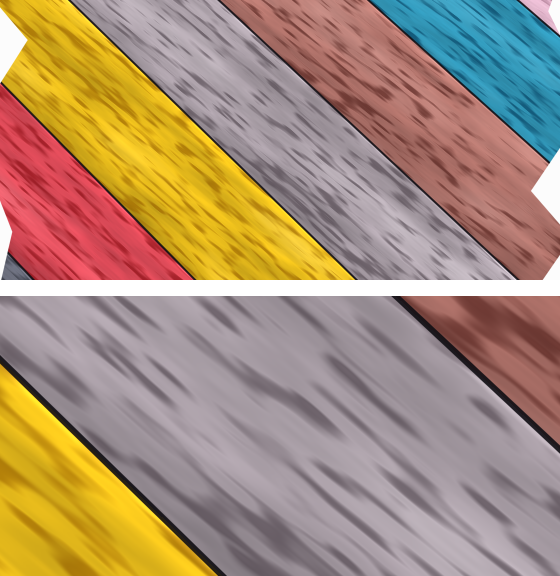
Top, the full canvas; bottom, a detail of the centre.
This texture is drawn by a Shadertoy shader. Its source:

```glsl
// Diagonal painted wooden boards that fan out slightly, with a ragged white border.
// A projective board index gives colour and seams; stretched value noise gives
// the grain strokes, streaks and wear; wedge notches cut the left and right sides.

#define SEAM_ORIGIN 0.781    // where seam 0 meets the top edge
#define BOARD_PITCH 0.534    // spacing of the seams along the top edge
#define SEAM_RUN 1.07        // horizontal run of a seam per unit of drop
#define FAN 0.043            // growth of the pitch per unit of drop
#define SEAM_HALF 0.0036     // half width of the dark gap
#define GRAIN_SKEW 0.06      // drift of the grain against the boards
#define GRAIN_FREQ vec2(13.0, 92.0)
#define GRAIN_DEPTH 0.72
#define WEAR 0.26
#define PAINT_GAIN 1.09

const vec3 PAINT[7] = vec3[7](
    vec3(0.36, 0.37, 0.42),  // slate
    vec3(0.80, 0.27, 0.32),  // red
    vec3(0.84, 0.68, 0.10),  // yellow
    vec3(0.62, 0.58, 0.61),  // grey
    vec3(0.63, 0.41, 0.38),  // rose brown
    vec3(0.18, 0.55, 0.67),  // blue
    vec3(0.80, 0.64, 0.72)); // pink
const vec3 GAP_COLOR = vec3(0.07, 0.06, 0.08);
const vec3 BORDER_COLOR = vec3(0.99);

float hash(vec2 p) {
    vec3 q = fract(p.xyx * vec3(0.1031, 0.1030, 0.0973));
    q += dot(q, q.yzx + 33.33);
    return fract((q.x + q.y) * q.z);
}

float noise(vec2 p) {
    vec2 i = floor(p), f = fract(p);
    f = f * f * (3.0 - 2.0 * f);
    return mix(mix(hash(i), hash(i + vec2(1, 0)), f.x),
               mix(hash(i + vec2(0, 1)), hash(i + vec2(1, 1)), f.x), f.y);
}

float fbm(vec2 p) {
    float sum = 0.0, amp = 0.5;
    for (int i = 0; i < 4; i++) {
        sum += amp * noise(p);
        p = p * 2.03 + 17.1;
        amp *= 0.5;
    }
    return sum / 0.9375;
}

// Signed distance to a wedge cut in from a side; wedge = depth, tip y, rise, fall.
float notch(float inset, float y, vec4 wedge) {
    float dy = y - wedge.y;
    float slope = wedge.x / (dy < 0.0 ? wedge.z : wedge.w);
    return (inset - wedge.x + abs(dy) * slope) / sqrt(1.0 + slope * slope);
}

float borderDistance(vec2 p, float width) {
    float left = min(notch(p.x, p.y, vec4(0.099, 0.143, 0.117, 0.156)),
                     notch(p.x, p.y, vec4(0.044, 0.828, 0.112, 0.190)));
    float inset = width - p.x;
    float right = min(notch(inset, p.y, vec4(0.104, 0.682, 0.154, 0.120)),
                      notch(inset, p.y, vec4(0.042, 0.040, 0.120, 0.085)));
    right = min(right, notch(inset, p.y, vec4(0.062, 1.0, 0.090, 0.090)));
    return min(left, right);
}

// Painted wood at a place on the board: x along it, y across it.
vec3 wood(vec3 paint, vec2 place, float id, float edge) {
    vec2 seed = vec2(id * 37.0 + 200.0, id * 53.0 + 400.0);
    vec2 grain = place - vec2(0.0, GRAIN_SKEW * place.x);
    grain.y += 0.010 * noise(place * vec2(4.0, 9.0) + seed);

    // Broad wear, long streaks and a lighter strip on the upper edge
    float wear = fbm(grain * vec2(2.2, 8.0) + seed) - 0.5;
    float streak = noise(grain * vec2(3.0, 34.0) + seed) - 0.5;
    vec3 color = paint * PAINT_GAIN * (1.0 + WEAR * (1.6 * wear + 0.6 * streak));
    color = mix(color, vec3(dot(color, vec3(0.333))) * 1.15, 0.25 * max(wear * 2.0, 0.0));
    color *= 1.0 + 0.10 * smoothstep(0.80, 1.0, edge) - 0.08 * smoothstep(0.15, 0.0, edge);

    // Short dark pores, denser where the board is worn
    float coarse = noise(grain * GRAIN_FREQ + seed);
    float fine = noise(grain * GRAIN_FREQ * vec2(1.5, 1.9) + seed.yx);
    float pores = smoothstep(0.48, 0.86, 0.68 * coarse + 0.32 * fine - 0.25 * wear);
    color = mix(color, paint * paint * 0.85, GRAIN_DEPTH * pores);
    return color + 0.07 * (fine - 0.5) * paint;
}

void mainImage(out vec4 fragColor, in vec2 fragCoord) {
    float pixel = 1.0 / iResolution.y;
    vec2 p = fragCoord * pixel;
    p.y = 1.0 - p.y; // measured down from the top edge

    // Board index and place on the board
    float pitch = BOARD_PITCH + FAN * p.y;
    float board = (p.x - SEAM_ORIGIN - SEAM_RUN * p.y) / pitch;
    float id = floor(board), edge = board - id;
    float run = sqrt(1.0 + SEAM_RUN * SEAM_RUN);
    vec2 place = vec2((SEAM_RUN * p.x + p.y) / run, board * BOARD_PITCH / run);
    vec3 color = wood(PAINT[clamp(int(id) + 4, 0, 6)], place, id, edge);

    // Thin lit rim below each seam, then the dark gap
    float toSeam = min(edge, 1.0 - edge) * pitch / run;
    float rim = smoothstep(0.011, 0.005, toSeam) * step(0.5, edge);
    color = mix(color, color * 1.1 + 0.08, 0.6 * rim);
    float gap = 1.0 - smoothstep(SEAM_HALF - 0.7 * pixel, SEAM_HALF + 0.7 * pixel, toSeam);
    color = mix(color, GAP_COLOR, 0.92 * gap);

    // Ragged white sides
    float inside = smoothstep(-0.7 * pixel, 0.7 * pixel, borderDistance(p, iResolution.x * pixel));
    fragColor = vec4(clamp(mix(BORDER_COLOR, color, inside), 0.0, 1.0), 1.0);
}
```
